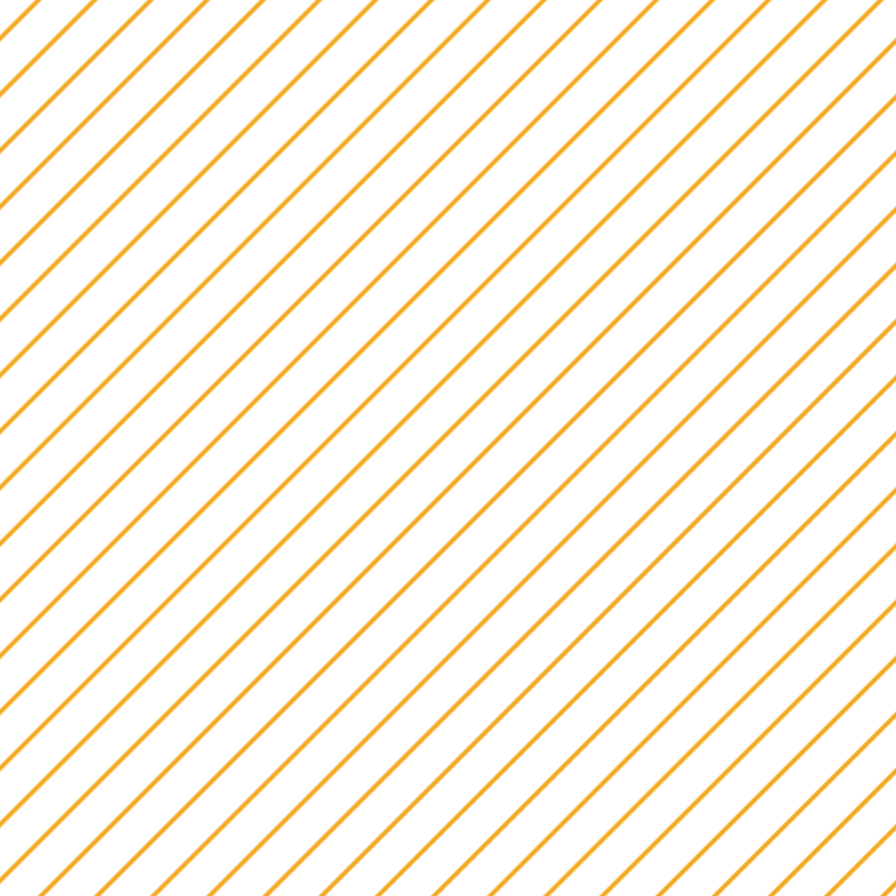
Give the GLSL for this pattern, as a Shadertoy shader.

```glsl
// Thin amber diagonal stripes, rising to the right, evenly spaced on white.

const vec3 PAPER_COLOR = vec3(1.0);
const vec3 STRIPE_COLOR = vec3(0.95, 0.66, 0.12);
const float STRIPE_COUNT = 15.957;  // repeats along each canvas side
const float STRIPE_PHASE = 0.686;   // first stripe from the top left, in repeats
const float STRIPE_WIDTH = 0.0049;  // across the stripe, in canvas heights
const float EDGE_SOFTNESS = 0.0018; // half width of the edge blend

// Distance to the nearest stripe centre line, measured across the stripes
float stripeDistance(vec2 uv) {
    float repeats = (uv.x + 1.0 - uv.y) * STRIPE_COUNT - STRIPE_PHASE;
    float offset = abs(fract(repeats + 0.5) - 0.5);
    return offset / (STRIPE_COUNT * sqrt(2.0));
}

void mainImage(out vec4 fragColor, in vec2 fragCoord) {
    vec2 uv = fragCoord / iResolution.y;

    // Keep the blend at least about one pixel wide on small canvases
    float blend = max(EDGE_SOFTNESS, 0.7 / iResolution.y);
    float edge = stripeDistance(uv) - 0.5 * STRIPE_WIDTH;
    float coverage = 1.0 - smoothstep(-blend, blend, edge);

    fragColor = vec4(mix(PAPER_COLOR, STRIPE_COLOR, coverage), 1.0);
}
```
